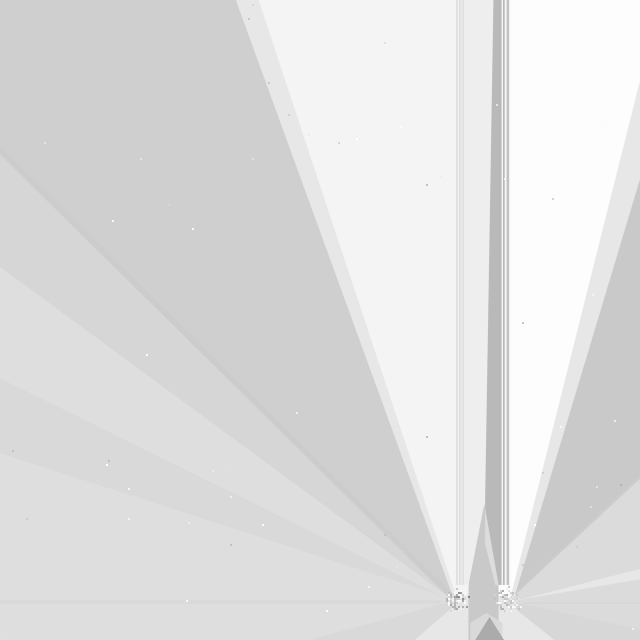
Give the GLSL for this background, as a Shadertoy shader.

```glsl
float edgeWidth() { return 0.7 / iResolution.y; }

// Coverage of a signed distance that is positive inside
float inside(float d) { return smoothstep(-edgeWidth(), edgeWidth(), d); }

// Coverage of the half plane to the left of the ray from a to b
float leftOf(vec2 p, vec2 a, vec2 b) {
    vec2 dir = normalize(b - a);
    return inside(dot(p - a, vec2(-dir.y, dir.x)));
}

float band(float x, float lo, float hi) { return inside(x - lo) * inside(hi - x); }

void paint(inout float tone, float shade, float mask) { tone = mix(tone, shade, mask); }

float hash(vec2 p) {
    vec3 q = fract(p.xyx * 0.1031);
    q += dot(q, q.yzx + 33.33);
    return fract((q.x + q.y) * q.z);
}

// Sectors sweeping from the left hub, top to bottom
float leftFan(vec2 p) {
    float tone = 0.957;
    paint(tone, 0.905, leftOf(p, vec2(0.7135, 0.066), vec2(0.404, 1.0)));
    paint(tone, 0.81, leftOf(p, vec2(0.7083, 0.066), vec2(0.3685, 1.0)));
    paint(tone, 0.80, leftOf(p, vec2(0.714, 0.066), vec2(0.0, 0.772)));
    paint(tone, 0.838, leftOf(p, vec2(0.703, 0.065), vec2(0.0, 0.759)));
    paint(tone, 0.872, leftOf(p, vec2(0.700, 0.068), vec2(0.0, 0.583)));
    paint(tone, 0.85, leftOf(p, vec2(0.69, 0.069), vec2(0.0, 0.409)));
    paint(tone, 0.872, leftOf(p, vec2(0.69, 0.069), vec2(0.0, 0.292)));
    paint(tone, 0.85, band(p.y, 0.057, 0.062) * inside(0.69 - p.x));
    paint(tone, 0.85, leftOf(p, vec2(0.69, 0.056), vec2(0.482, 0.0)));
    paint(tone, 0.905, leftOf(p, vec2(0.70, 0.045), vec2(0.648, 0.0)));
    return tone;
}

// Sectors sweeping from the right hub, top to bottom
float rightFan(vec2 p) {
    float tone = 0.992;
    paint(tone, 0.905, leftOf(p, vec2(1.0, 0.874), vec2(0.803, 0.088)));
    paint(tone, 0.79, leftOf(p, vec2(1.0, 0.720), vec2(0.810, 0.088)));
    paint(tone, 0.80, leftOf(p, vec2(1.0, 0.258), vec2(0.81, 0.078)));
    paint(tone, 0.86, leftOf(p, vec2(1.0, 0.252), vec2(0.81, 0.075)));
    paint(tone, 0.905, leftOf(p, vec2(1.0, 0.111), vec2(0.82, 0.065)));
    paint(tone, 0.86, leftOf(p, vec2(1.0, 0.095), vec2(0.825, 0.065)));
    paint(tone, 0.845, band(p.y, 0.056, 0.059) * inside(p.x - 0.82));
    paint(tone, 0.845, leftOf(p, vec2(1.0, 0.017), vec2(0.82, 0.056)));
    paint(tone, 0.905, leftOf(p, vec2(0.866, 0.0), vec2(0.81, 0.045)));
    return tone;
}

// Pale and dark panels between the hubs, with the diamond under them
void paintCentre(inout float tone, vec2 p) {
    float above = inside(p.y - 0.086);
    paint(tone, 0.935, above * band(p.x, 0.724, 0.784));
    float darkEdge = 0.758 + 0.013 * max(p.y - 0.219, 0.0) / 0.781;
    paint(tone, 0.725, above * band(p.x, darkEdge, 0.784));

    float diamond = leftOf(p, vec2(0.732, 0.086), vec2(0.758, 0.219));
    diamond = (1.0 - diamond) * leftOf(p, vec2(0.779, 0.086), vec2(0.758, 0.205));
    diamond *= band(p.x, 0.732, 0.779);
    paint(tone, 0.79, diamond);
    float sliver = 1.0 - leftOf(p, vec2(0.774, 0.086), vec2(0.758, 0.150));
    paint(tone, 0.865, diamond * sliver * above * inside(p.x - 0.758));

    // Fold at the foot of the diamond
    float fold = inside(0.042 - p.y - abs(p.x - 0.760) * 0.6);
    paint(tone, 0.85, fold * band(p.x, 0.735, 0.785));
    paint(tone, 0.67, inside(0.036 - p.y - abs(p.x - 0.765) * 1.6));
}

// Narrow rails rising from each hub
void paintRails(inout float tone, vec2 p) {
    float above = inside(p.y - 0.086);
    paint(tone, 0.87, above * band(p.x, 0.7125, 0.7250));
    paint(tone, 0.94, above * band(p.x, 0.7150, 0.7172));
    paint(tone, 0.91, above * band(p.x, 0.7190, 0.7230));
    paint(tone, 0.97, above * band(p.x, 0.7840, 0.7975));
    paint(tone, 0.70, above * band(p.x, 0.7860, 0.7885));
    paint(tone, 0.76, above * band(p.x, 0.7915, 0.7955));
}

// Blocky grains that thin out away from a hub
void paintGrains(inout float tone, vec2 p, vec2 hub, float darkest) {
    vec2 cell = floor(p * 320.0);
    vec2 offset = ((cell + 0.5) / 320.0 - hub) / vec2(0.024, 0.026);
    float density = 1.0 - smoothstep(0.2, 1.0, length(offset));
    float grain = mix(darkest, 1.0, sqrt(hash(cell + 19.0)));
    paint(tone, grain, step(hash(cell), density * 0.8));
}

void mainImage(out vec4 fragColor, in vec2 fragCoord) {
    vec2 p = fragCoord / iResolution.xy;
    float tone = mix(leftFan(p), rightFan(p), inside(p.x - 0.758));
    paintCentre(tone, p);
    paintRails(tone, p);
    paintGrains(tone, p, vec2(0.716, 0.064), 0.45);
    paintGrains(tone, p, vec2(0.793, 0.062), 0.65);
    fragColor = vec4(vec3(tone), 1.0);
}
```
